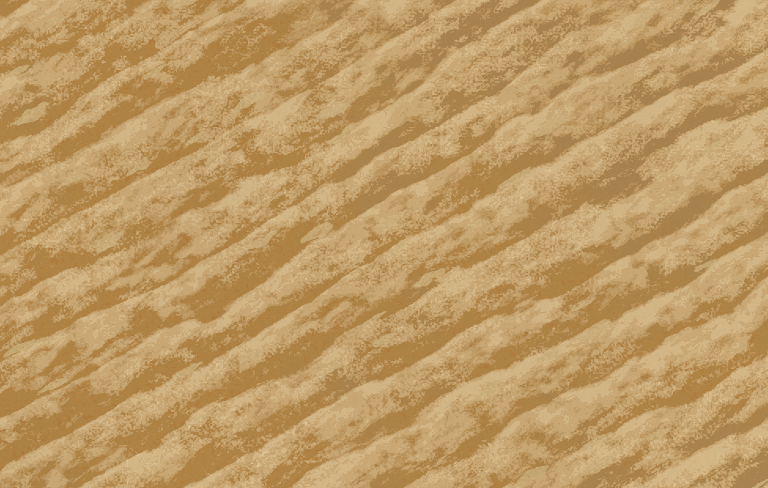
Reproduce this texture procedurally as a Shadertoy shader.

```glsl
// Wind-carved sand ridges running diagonally, with ragged grainy shadows and pale slabs.

float hash(vec2 p) {
    return fract(sin(dot(p, vec2(127.1, 311.7))) * 43758.5453);
}

float noise(vec2 p) {
    vec2 i = floor(p), f = fract(p);
    f = f * f * (3.0 - 2.0 * f);
    return mix(mix(hash(i), hash(i + vec2(1, 0)), f.x),
               mix(hash(i + vec2(0, 1)), hash(i + vec2(1, 1)), f.x), f.y);
}

// Layered noise centred on zero
float fbm(vec2 p) {
    float sum = 0.0, amp = 0.5;
    for (int i = 0; i < 4; i++) {
        sum += amp * (noise(p) - 0.5);
        p = mat2(1.6, 1.2, -1.2, 1.6) * p + 7.3;
        amp *= 0.55;
    }
    return sum;
}

// Sawtooth ridge: ragged rise out of the shadow, bright crest, quick fall
float ridgeTone(vec2 q) {
    float phase = q.y / 0.104 + 1.1 * fbm(q * vec2(1.5, 4.0) + 4.0)
                + 0.55 * fbm(q * vec2(7.0, 24.0));
    float f = fract(phase);
    float tone = min(f / 0.9, (1.0 - f) / 0.1);
    float fade = smoothstep(0.4, 0.75, noise(vec2(q.x * 3.5, floor(phase) * 5.7)));
    return mix(tone, 0.3 + 0.45 * tone, 0.6 * fade);
}

// Scattered pale slivers, one at most per cell
float slabs(vec2 q) {
    vec2 g = q / vec2(0.13, 0.05);
    vec2 id = floor(g);
    vec2 c = fract(g) - 0.5 - 0.2 * (vec2(hash(id + 3.1), hash(id + 8.7)) - 0.5);
    c.y += 0.5 * fbm(q * vec2(25.0, 50.0));
    float size = 0.14 + 0.2 * hash(id + 5.3);
    float d = length(c * vec2(1.0, 1.7)) - size;
    return step(0.8, hash(id)) * (1.0 - smoothstep(-0.03, 0.03, d));
}

// Stepped sand colours from shadow to crest
vec3 sandColor(float t, float warmth) {
    vec3 col = mix(vec3(0.655, 0.51, 0.305), vec3(0.68, 0.51, 0.265), warmth);
    col = mix(col, vec3(0.72, 0.56, 0.34), smoothstep(0.24, 0.26, t));
    col = mix(col, vec3(0.745, 0.605, 0.395), smoothstep(0.37, 0.39, t));
    col = mix(col, vec3(0.785, 0.655, 0.455), smoothstep(0.55, 0.57, t));
    return mix(col, vec3(0.825, 0.71, 0.52), smoothstep(0.92, 0.94, t));
}

void mainImage(out vec4 fragColor, in vec2 fragCoord) {
    vec2 p = fragCoord / iResolution.y;
    // Along and across the ridges
    vec2 q = mat2(0.866, -0.5, 0.5, 0.866) * p;

    // Ridges broken by long streaks and crisp ragged patches
    float tone = ridgeTone(q);
    tone += 0.7 * fbm(q * vec2(9.0, 32.0) + 11.0);
    float flake = fbm(q * vec2(28.0, 62.0) + 1.5 * fbm(q * 20.0) + 23.0);
    tone += 0.75 * flake * smoothstep(0.0, 0.45, tone);
    tone += 0.16 * smoothstep(0.06, 0.1, flake) - 0.16 * smoothstep(0.06, 0.1, -flake);

    // Single grains, gathered into rough areas
    float grain = smoothstep(0.2, 0.8, noise(p * 310.0)) - 0.5;
    float rough = smoothstep(0.3, 0.65, noise(q * vec2(9.0, 20.0) + 40.0));
    tone += grain * mix(0.16, 0.42, rough) * smoothstep(0.0, 0.35, tone);
    tone += 0.06 * (p.x - 0.8) + 0.05 * (p.y - 0.5);

    // Warmer towards the lower left
    float warmth = smoothstep(-0.12, 0.12, 0.25 - 0.17 * p.x - 0.16 * p.y + 0.6 * fbm(p * 4.0));
    vec3 col = sandColor(tone, warmth);

    // Flat slabs, nearly free of grain
    col = mix(col, vec3(0.79, 0.68, 0.48) + 0.03 * grain, 0.85 * slabs(q + 0.4));

    // Rusty flecks, bright specks and a faint drift of light
    float rust = smoothstep(0.75, 0.9, noise(p * 170.0 + 31.0)) * smoothstep(0.5, 0.2, tone);
    col = mix(col, vec3(0.68, 0.43, 0.20), 0.4 * rust * warmth);
    float speck = smoothstep(0.84, 0.94, noise(p * 180.0 + 71.0)) * smoothstep(0.5, 0.8, tone);
    col = mix(col, vec3(0.88, 0.79, 0.60), 0.7 * speck * rough);
    col *= 1.0 + 0.03 * (noise(p * 290.0 + 57.0) - 0.5) + 0.03 * fbm(p * 2.5 + 9.0);
    fragColor = vec4(col, 1.0);
}
```
